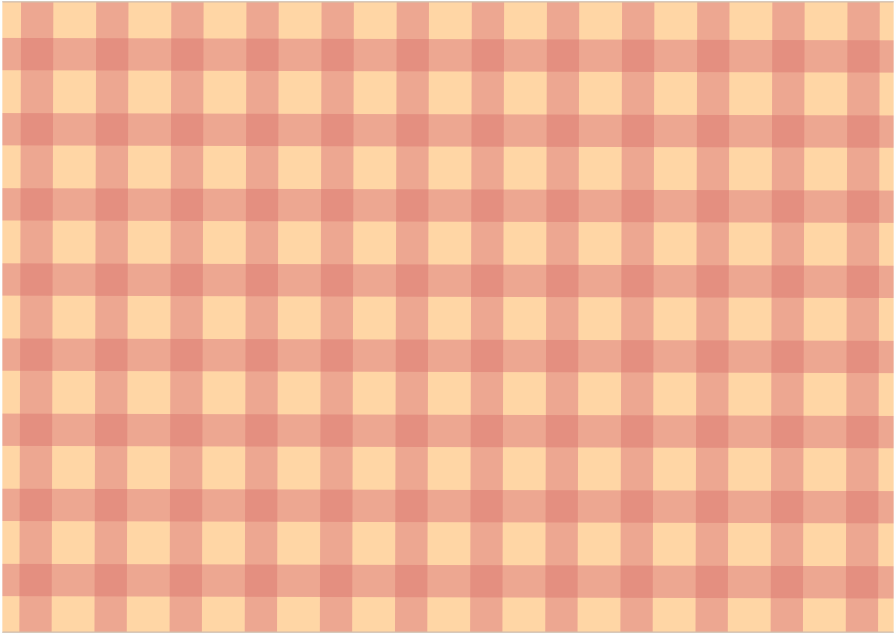
A WebGL 2 fragment shader for this pattern:

```glsl
#version 300 es
precision highp float;
// Gingham cloth: translucent coral bands crossing on cream, slightly tilted, with a thin pale border.
uniform vec2 u_resolution;
out vec4 outColor;

// Lengths are fractions of the canvas width
const float PITCH = 0.08385;
const float HALF_BAND = 0.01803;
const float TILT = 0.0027;
const vec2 FIRST_BAND = vec2(0.0396, 0.0603);
const float SIDE_MARGIN = 0.0026;
const float END_MARGIN = 0.0013;
const float HEM_WIDTH = 0.0015;

const vec3 CREAM = vec3(1.0, 0.838, 0.648);
const vec3 CORAL = vec3(0.93, 0.655, 0.568);
const vec3 ROSE = vec3(0.894, 0.561, 0.502);
const vec3 WHITE = vec3(0.99, 1.0, 1.0);
const vec3 HEM = vec3(0.82, 0.74, 0.67);

// Smooth coverage of the region where the signed distance is negative
float coverage(float dist, float pixel) {
    return clamp(0.5 - dist / pixel, 0.0, 1.0);
}

// Coverage of evenly spaced bands, the first centred at "center"
float bands(float coord, float center, float pitch, float halfWidth, float pixel) {
    float offset = abs(fract((coord - center) / pitch + 0.5) - 0.5) * pitch;
    return coverage(offset - halfWidth, pixel);
}

// Two crossing sets of bands, darker where they overlap
vec3 gingham(vec2 p, float pixel) {
    float upright = bands(p.x, FIRST_BAND.x, PITCH, HALF_BAND, pixel);
    float level = bands(p.y, FIRST_BAND.y, PITCH, HALF_BAND, pixel);
    return mix(mix(CREAM, CORAL, upright), mix(CORAL, ROSE, upright), level);
}

void main() {
    float pixel = 1.0 / u_resolution.x;
    vec2 p = gl_FragCoord.xy * pixel;
    float height = u_resolution.y * pixel;

    // Cloth, turned a little clockwise
    vec2 cloth = vec2(p.x - TILT * p.y, p.y + TILT * p.x);
    vec3 color = gingham(cloth, pixel);

    // Hem lines at top and bottom, then the pale border
    float endDist = min(p.y, height - p.y);
    float sideDist = min(p.x, 1.0 - p.x);
    color = mix(color, HEM, coverage(endDist - END_MARGIN - HEM_WIDTH, pixel));
    float border = max(coverage(endDist - END_MARGIN, pixel),
                       coverage(sideDist - SIDE_MARGIN, pixel));
    outColor = vec4(mix(color, WHITE, border), 1.0);
}
```
